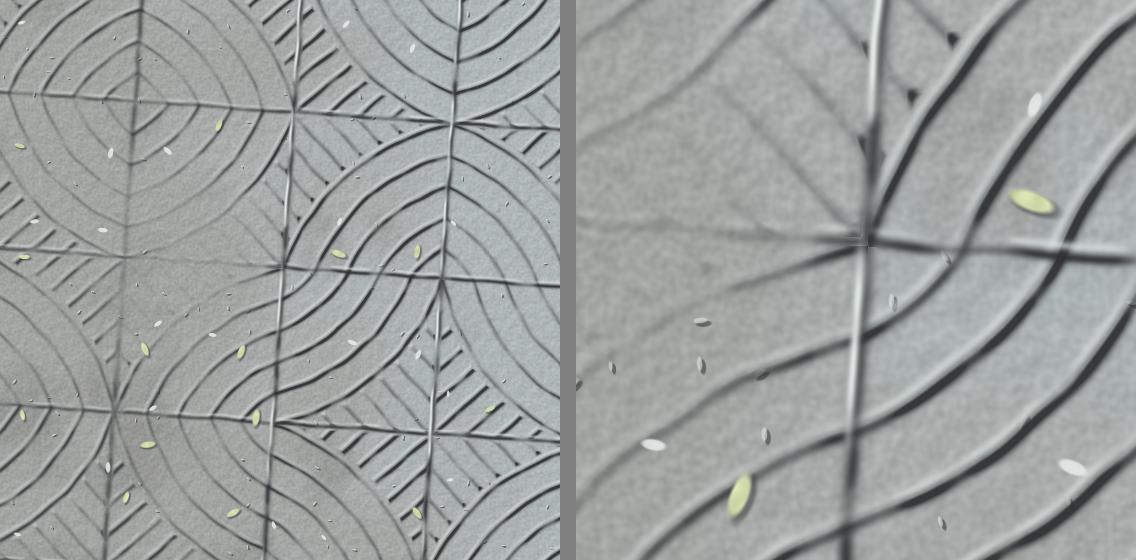
Left: the whole. Right: its middle third, enlarged.
A WebGL 1 fragment shader for this texture:

```glsl
precision highp float;
// Worn concrete paving: a slightly turned grid of tiles, each with five shallow
// arcs around one corner and diagonal ribs in the opposite corner. The ribs are
// lit as relief, faded by wear, and strewn with leaf bits and pale chips.

uniform vec2 u_resolution;

const vec2  GRID_ORIGIN = vec2(0.505, 0.478);   // a tile crossing, y downward
const vec2  TILE_SIZE   = vec2(0.2838, 0.2778);
const float GRID_TURN   = 0.068;
const float ARC_COUNT   = 5.0;
const float ARC_SETBACK = 0.38;                 // arc centre behind its corner, in tiles
const float RIB_WIDTH   = 0.0135;               // in tiles
const float SEAM_WIDTH  = 0.0125;
const float LIGHT_STEP  = 0.0115;
const vec2  LIGHT_DIR   = vec2(-0.62, -0.78);   // upper left, y downward
const vec2  WORN_CENTRE = vec2(0.33, 0.43);

const vec3 WARM_GREY = vec3(0.640, 0.647, 0.637);
const vec3 COOL_GREY = vec3(0.682, 0.712, 0.714);
const vec3 DUST      = vec3(0.550, 0.555, 0.545);
const vec3 SHADOW    = vec3(0.190, 0.195, 0.205);
const vec3 HIGHLIGHT = vec3(0.880, 0.910, 0.900);
const vec3 LEAF      = vec3(0.820, 0.860, 0.670);
const vec3 CHIP      = vec3(0.900, 0.920, 0.910);

vec2 hash2(vec2 p) {
  vec2 q = vec2(dot(p, vec2(127.1, 311.7)), dot(p, vec2(269.5, 183.3)));
  return fract(sin(q) * 43758.55);
}

float gradientCorner(vec2 cell, vec2 offset) {
  float angle = 6.2832 * hash2(cell).x;
  return dot(vec2(cos(angle), sin(angle)), offset);
}

// Gradient noise, about -0.7 to 0.7
float noise(vec2 p) {
  vec2 i = floor(p), f = fract(p);
  vec2 u = f * f * f * (f * (f * 6.0 - 15.0) + 10.0);
  vec2 e = vec2(1.0, 0.0);
  return mix(mix(gradientCorner(i, f), gradientCorner(i + e, f - e), u.x),
             mix(gradientCorner(i + e.yx, f - e.yx), gradientCorner(i + 1.0, f - 1.0), u.x), u.y);
}

float fbm(vec2 p) {
  float sum = 0.0, amp = 0.5;
  for (int i = 0; i < 3; i++) {
    sum += amp * noise(p);
    p = p * 2.03 + 17.3;
    amp *= 0.5;
  }
  return sum;
}

float bell(float d, float width) {
  return exp(-d * d / (width * width));
}

// Height of the ribs at grid position g
float ribs(vec2 g) {
  vec2 tile = floor(g);
  vec2 q = fract(g);
  // Which corner the arcs surround: 1 flips toward right or bottom
  vec2 flip = mod(tile + floor(tile.yx * 0.5), 2.0);
  q = mix(q, 1.0 - q, flip);
  // Where the arc through q meets the tile edge, so arcs join across seams
  float r = length(q + ARC_SETBACK);
  float reach = sqrt(r * r - ARC_SETBACK * ARC_SETBACK);
  float edge = reach - ARC_SETBACK;
  float ring = clamp(floor(edge * ARC_COUNT + 0.5), 1.0, ARC_COUNT);
  float arc = abs(edge - ring / ARC_COUNT) * reach / r;
  float hatch = abs(fract((q.x - q.y) * ARC_COUNT + 0.5) - 0.5) / ARC_COUNT * 0.707;
  hatch = max(hatch, max(1.06 - edge, max(q.x, q.y) - 0.97));
  return bell(min(arc, hatch), RIB_WIDTH);
}

// Randomly turned ovals, at most one in each cell of an n by n grid
float scatter(vec2 p, float n, float chance, vec2 size, float seed) {
  vec2 cell = floor(p * n);
  vec2 place = hash2(cell + seed), pick = hash2(cell + seed + 53.0);
  vec2 d = (fract(p * n) - 0.5 - (place - 0.5) * 0.6) / n;
  float c = cos(pick.y * 3.14), s = sin(pick.y * 3.14);
  d = vec2(c * d.x + s * d.y, c * d.y - s * d.x) / (size * (0.7 + 0.5 * place.x));
  return (1.0 - smoothstep(0.7, 1.2, length(d))) * step(pick.x, chance);
}

void main() {
  vec2 uv = gl_FragCoord.xy / u_resolution;
  vec2 p = vec2(uv.x, 1.0 - uv.y);

  // Turned tile grid with a slight wobble
  vec2 d = p - GRID_ORIGIN;
  float c = cos(GRID_TURN), s = sin(GRID_TURN);
  vec2 g = vec2(c * d.x + s * d.y, c * d.y - s * d.x) / TILE_SIZE;
  g += 0.012 * vec2(noise(p * 19.0), noise(p * 19.0 + 40.0));

  // Wear: one large faded patch, a fainter left side, broken lines
  float blotch = noise(p * 5.0 + 9.0);
  float worn = length((p - WORN_CENTRE) * vec2(1.0, 0.75)) + 0.14 * blotch;
  float keep = mix(0.22, 1.0, smoothstep(0.05, 0.28, worn));
  keep *= mix(0.68, 1.0, smoothstep(0.30, 0.55, p.x));
  float broken = smoothstep(-0.40, 0.12, noise(p * 26.0));
  float strength = keep * mix(0.45, 1.0, broken);

  // Surface: warm to cool drift, some dust, fine grain and pits
  float cool = smoothstep(0.28, 0.85, p.x + 0.35 * blotch + 0.30 * (0.4 - p.y));
  vec3 color = mix(WARM_GREY, COOL_GREY, cool);
  color = mix(color, DUST, 0.6 * smoothstep(0.06, 0.42, fbm(p * 6.0 + 3.0) + 0.25 * (p.y - p.x)));
  vec2 towardLight = LIGHT_DIR * 0.0018;
  color += 0.13 * (fbm((p - towardLight) * 60.0) - fbm((p + towardLight) * 60.0));
  color += 0.05 * noise(p * 190.0);
  color = mix(color, SHADOW, 0.55 * scatter(p, 26.0, 0.16, vec2(0.0045, 0.0018), 11.0));
  color = mix(color, HIGHLIGHT, 0.6 * scatter(p + 0.002, 26.0, 0.16, vec2(0.0040, 0.0016), 11.0));

  // Ribs lit from the upper left
  vec2 stepToLight = LIGHT_DIR * LIGHT_STEP;
  float slope = ribs(g - stepToLight) - ribs(g + stepToLight);
  float dark = 1.15 * max(-slope, 0.0) + 0.32 * ribs(g);
  color = mix(color, HIGHLIGHT, clamp(0.85 * slope * strength, 0.0, 0.85));
  color = mix(color, SHADOW, clamp(dark * strength, 0.0, 0.95));

  // Seams: dark joints, with a broken pale filling in the upright ones
  vec2 seam = fract(g + 0.5) - 0.5;
  float upright = bell(seam.x - 0.004, SEAM_WIDTH * 1.4);
  float level = bell(seam.y, SEAM_WIDTH);
  color = mix(color, HIGHLIGHT, 0.6 * bell(seam.y + 0.024, 0.010) * strength * broken);
  color = mix(color, SHADOW, 0.92 * max(upright, level) * strength);
  float filling = smoothstep(-0.22, 0.05, noise(vec2(p.x * 5.0, p.y * 11.0) + 21.0));
  filling *= bell(seam.x + 0.006, SEAM_WIDTH * 0.85) * smoothstep(0.28, 0.45, p.x);
  color = mix(color, HIGHLIGHT, filling * mix(0.65, 1.0, broken));

  // Litter with a soft shadow under it
  vec2 leafSize = vec2(0.0135, 0.0054);
  float shade = scatter(p - 0.0025, 6.0, 0.42, leafSize * 1.15, 4.0);
  color = mix(color, SHADOW, 0.5 * shade);
  color = mix(color, LEAF + 0.10 * noise(p * 90.0), scatter(p, 6.0, 0.42, leafSize, 4.0));
  color = mix(color, CHIP, 0.9 * scatter(p, 9.0, 0.22, vec2(0.0085, 0.0038), 31.0));

  gl_FragColor = vec4(clamp(color, 0.0, 1.0), 1.0);
}
```
